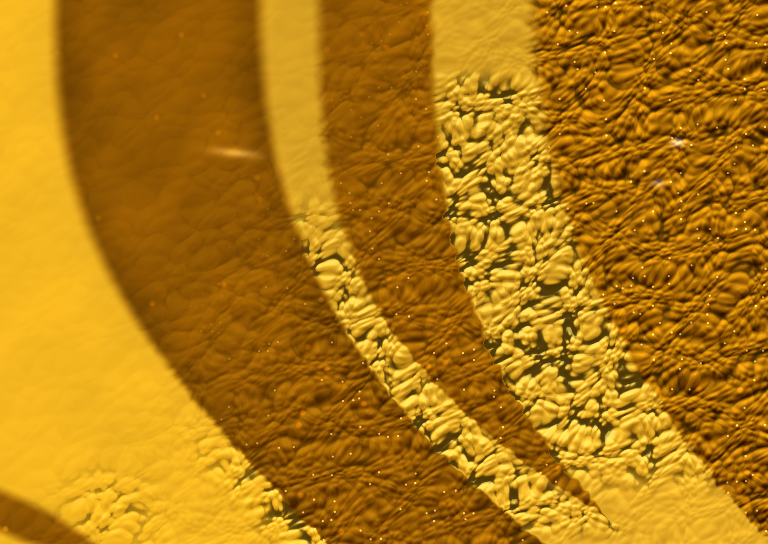
This texture is drawn by a WebGL 1 fragment shader. Its source:

```glsl
precision highp float;
// Macro view of embossed gold leaf: curved amber bands sweep over bright metal.
// Band edges are polynomials of depth from the top; cellular relief, lit from
// one side, gives the grain and crevices, which sharpen toward the lower right.
uniform vec2 u_resolution;

#define GOLD vec3(0.91, 0.68, 0.15)
#define AMBER vec3(0.575, 0.345, 0.012)
#define CREVICE vec3(0.25, 0.18, 0.02)
#define GLINT vec3(1.0, 0.91, 0.42)
#define COARSE 36.0
#define FINE 82.0
#define GRAIN 1.25
#define EDGE_BLUR 0.019
#define EDGE_SHARP 0.005

vec2 hash2(vec2 p) {
  return fract(sin(vec2(dot(p, vec2(127.1, 311.7)), dot(p, vec2(269.5, 183.3)))) * 4375.85);
}

// Distance to the nearest scattered cell centre
float cells(vec2 p) {
  vec2 base = floor(p), f = fract(p);
  float nearest = 4.0;
  for (int j = -1; j <= 1; j++)
    for (int i = -1; i <= 1; i++) {
      vec2 o = vec2(float(i), float(j));
      vec2 d = o + hash2(base + o) - f;
      nearest = min(nearest, dot(d, d));
    }
  return sqrt(nearest);
}

float relief(vec2 p, float sharp) {
  return 0.6 * cells(p * COARSE) + 0.4 * sharp * cells(p * FINE + 7.3);
}

// Broad mottling from layered sines, about -1 to 1
float mottle(vec2 p) {
  return (sin(p.x * 17.0 + 2.0 * sin(p.y * 11.0)) + sin(p.y * 23.0 + 2.0 * sin(p.x * 19.0))
    + sin((p.x + p.y) * 41.0 + sin(p.x * 37.0))) / 3.0;
}

// Sparse round specks, one candidate per grid cell
float specks(vec2 p, float radius, float density) {
  vec2 id = floor(p);
  vec2 centre = 0.25 + 0.5 * hash2(id + 31.0);
  float present = step(1.0 - density, hash2(id + 5.0).x);
  return present * smoothstep(radius, radius * 0.3, length(fract(p) - centre));
}

// Band edge: start plus t^2 * (a + b t + c t^2)
float curve(float t, float start, float a, float b, float c) {
  return start + t * t * (a + t * (b + t * c));
}

float rise(float d, float soft) { return smoothstep(-soft, soft, d); }

float spot(vec2 p, vec2 centre, vec2 size) {
  vec2 d = (p - centre) / size;
  return exp(-dot(d, d));
}

void main() {
  vec2 p = gl_FragCoord.xy / u_resolution.y;
  float x = p.x, t = 1.0 - p.y;
  vec2 s = vec2(x, t);
  float focus = smoothstep(0.45, 1.15, x + 0.6 * t);
  float broad = mottle(s);

  // Slanted relief and its side lighting
  vec2 q = vec2(dot(p, vec2(0.85, 0.53)) * 0.68, dot(p, vec2(-0.53, 0.85)));
  q += 0.006 * sin(q.yx * 47.0 + 3.0 * sin(q * 29.0));
  float height = relief(q, 1.0);
  float lit = relief(q + vec2(0.002, 0.005), focus) - relief(q, focus);

  // Curved edges from left to right
  float wx = x + (height - 0.45) * 0.022 * focus;
  float soft = mix(EDGE_BLUR, EDGE_SHARP, focus);
  float a = wx - curve(t, 0.1015, 0.02, 1.0, -0.52);
  float b = wx - curve(t, 0.4797, 0.262, 0.258, 0.0);
  float c = wx - curve(t, 0.5867, -0.03, 0.65, 0.0);
  float d = wx - curve(t, 0.7934, 0.06, 0.315, 0.0);
  float e = wx - curve(t, 0.978, 0.38, 0.06, 0.0);
  float band1 = rise(a, soft) * (1.0 - rise(b, soft));
  float band2 = rise(c, soft) * (1.0 - rise(d, soft));
  float field = rise(e, mix(0.018, 0.006, smoothstep(0.2, 0.5, t)));
  float corner = rise(t - 0.902 - 0.35 * x - 1.2 * x * x, 0.014)
    * (1.0 - rise(t - 0.975 - 0.45 * x, 0.014)) * step(x, 0.3);
  float dark = clamp(band1 + band2 + field + corner, 0.0, 1.0);

  // Bright metal
  vec3 gold = GOLD + vec3(0.05, 0.035, -0.025) * (1.0 - rise(a, 0.1));
  gold *= 1.0 - 0.07 * rise(b, 0.03) * (1.0 - smoothstep(0.5, 0.9, t)) + 0.025 * broad;
  gold += lit * vec3(0.4, 0.37, 0.16) * (0.2 + 0.6 * focus);

  // Crumpled areas on the two stripes and along the lower left edge
  float stripe1 = smoothstep(0.34, 0.48, t) * (1.0 - smoothstep(0.95, 1.0, t)) * (1.0 - rise(c, 0.03));
  float stripe2 = smoothstep(0.12, 0.17, t) * (1.0 - smoothstep(0.82, 0.93, t));
  float fringe = smoothstep(0.74, 0.94, t) * smoothstep(-0.13, -0.01, a)
    + 0.7 * spot(s, vec2(0.2, 0.94), vec2(0.07, 0.06));
  float rough = d > 0.0 ? stripe2 : (b > -0.02 ? stripe1 : fringe);
  float patches = 0.055 * broad
    + 0.11 * spot(s, vec2(1.02, 0.64), vec2(0.10, 0.10))
    + 0.10 * spot(s, vec2(0.89, 0.15), vec2(0.07, 0.03))
    + 0.07 * spot(s, vec2(0.86, 0.43), vec2(0.06, 0.13))
    + 0.10 * spot(s, vec2(0.60, 0.49), vec2(0.04, 0.04));
  float pits = smoothstep(0.47, 0.65, height + patches) * rough;
  gold += rough * lit * vec3(0.75, 0.7, 0.3);
  gold = mix(gold, CREVICE, pits * 0.88);
  gold = mix(gold, GLINT, rough * smoothstep(0.06, 0.2, lit) * 0.65);

  // Grainy amber, dimmer beside the edges of the first band
  float grain = 0.1 + 0.5 * focus + 0.45 * field;
  vec3 amber = AMBER * (1.0 + 0.08 * broad * (1.0 - 0.5 * field));
  amber *= 1.0 - 0.17 * band1 * (1.0 - smoothstep(0.0, 0.09, min(a, -b)));
  amber += vec3(0.05, 0.045, 0.004) * field * (1.0 - smoothstep(0.65, 1.0, t));
  amber += lit * grain * GRAIN * vec3(1.0, 0.76, 0.12);
  amber *= 1.0 - 0.4 * grain * smoothstep(0.5, 0.75, height);
  amber += vec3(0.45, 0.24, 0.02) * specks(p * 26.0, 0.2, 0.12) * (0.2 + 0.4 * smoothstep(0.4, 0.8, t));
  amber += vec3(0.5, 0.48, 0.4) * specks(p * 58.0, 0.17, 0.13) * focus * focus;

  vec3 color = mix(gold, amber, dark);

  // Pale scratch and two cool glints
  color += vec3(0.33, 0.3, 0.2) * spot(s + vec2(0.0, -0.1 * (x - 0.433)), vec2(0.433, 0.281), vec2(0.04, 0.008));
  color += vec3(0.4, 0.42, 0.6) * (spot(s, vec2(1.246, 0.262), vec2(0.012, 0.007))
    + 0.6 * spot(s, vec2(1.21, 0.337), vec2(0.011, 0.007)));
  gl_FragColor = vec4(clamp(color, 0.0, 1.0), 1.0);
}
```
